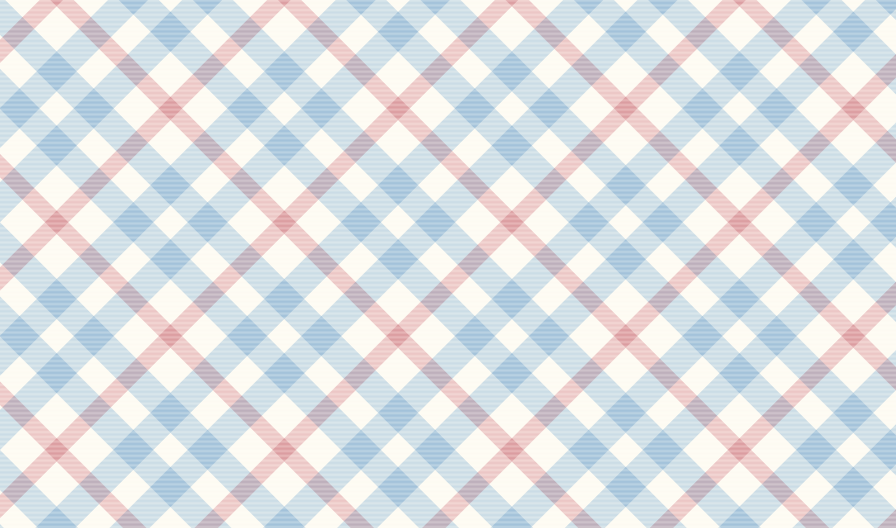
Write a Shadertoy shader that draws this pattern.

```glsl
// Lengths below are fractions of one repeat, unless noted.
const float REPEAT = 0.4311;               // repeat size, in canvas heights
const vec2 CROSSING = vec2(0.9695, 0.579); // one red crossing, in canvas heights
const float RED_HALF = 0.0515;             // half width of the red band
const float BLUE_OFFSET = 0.1630;          // blue band centre from the pair's middle
const float BLUE_HALF = 0.0880;            // half width of each blue band
const float THREADS = 48.0;                // horizontal threads per repeat
const float THREAD_DEPTH = 0.16;           // change of dye strength along threads
const float CLOTH_DEPTH = 0.003;           // faint thread shading on bare cloth

const vec3 CREAM = vec3(0.995, 0.985, 0.953);
const vec3 BLUE_DYED = vec3(0.68, 0.79, 0.87); // blue crossing blue
const vec3 RED_DYED = vec3(0.88, 0.66, 0.67);  // red crossing red

const float TAU = 6.2831853;

// Coverage of a band, from the distance to its centre line
float band(float dist, float halfWidth, float pixel) {
    return clamp(0.5 + (halfWidth - dist) / pixel, 0.0, 1.0);
}

// Transmittance of one set of stripes: a red band and a pair of blue bands
vec3 stripes(float s, float pixel) {
    float fromPair = abs(fract(s) - 0.5);
    float red = band(0.5 - fromPair, RED_HALF, pixel);
    float blue = band(abs(fromPair - BLUE_OFFSET), BLUE_HALF, pixel);
    vec3 tint = mix(vec3(1.0), sqrt(BLUE_DYED / CREAM), blue);
    return mix(tint, sqrt(RED_DYED / CREAM), red);
}

void mainImage(out vec4 fragColor, in vec2 fragCoord) {
    vec2 p = (fragCoord / iResolution.y - CROSSING) / REPEAT;
    float pixel = 1.0 / (iResolution.y * REPEAT);

    // Two diagonal stripe sets, layered as transparent dyes
    float diagonalPixel = pixel * sqrt(2.0);
    vec3 dye = stripes(p.x + p.y, diagonalPixel)
             * stripes(p.x - p.y, diagonalPixel);

    // Fine horizontal threads, faded out when too small to resolve
    float visible = 1.0 - smoothstep(0.4, 0.7, THREADS * pixel);
    float thread = visible * sin(TAU * THREADS * p.y);
    dye = pow(dye, vec3(1.0 + THREAD_DEPTH * thread));

    vec3 color = CREAM * dye * (1.0 - CLOTH_DEPTH * thread);
    fragColor = vec4(color, 1.0);
}
```
